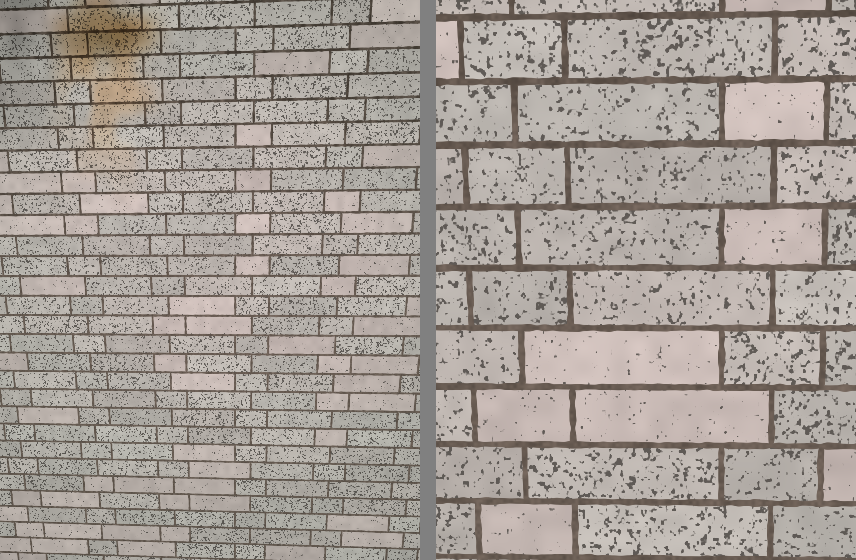
Left, the full canvas; right, a detail of the centre.
Write a WebGL 1 fragment shader that draws this texture.

```glsl
precision highp float;
// A wall of speckled grey brick: each course repeats header, stretcher, stretcher,
// and alternate courses shift by half a repeat. A projective map tilts the wall,
// value noise adds grains, worn edges, rust and grime.

uniform vec2 u_resolution;

#define COURSES 21.88               // courses per canvas height, before tilt
#define REPEATS 2.93                // bond repeats per canvas height, before tilt
#define TILT vec2(0.057, -0.2254)   // perspective across and down
#define HEADER_ASPECT 1.77          // header width over course height
#define JOINT 0.054                 // half joint width, in course heights
#define GRAIN_SCALE 14.0            // grains per course height
#define SMOOTH_SHARE 0.23           // share of bricks with few grains
#define BRICK_GREY vec3(0.715, 0.705, 0.685)
#define BRICK_PINK vec3(0.745, 0.700, 0.685)
#define GRAIN_COLOR vec3(0.33, 0.315, 0.30)
#define MORTAR_COLOR vec3(0.45, 0.40, 0.365)
#define SHADOW_COLOR vec3(0.25, 0.22, 0.19)

float hash(vec2 p) {
  vec3 q = fract(vec3(p.xyx) * 0.1031);
  q += dot(q, q.yzx + 33.33);
  return fract((q.x + q.y) * q.z);
}

float noise(vec2 p) {
  vec2 cell = floor(p), f = fract(p);
  f = f * f * (3.0 - 2.0 * f);
  float low = mix(hash(cell), hash(cell + vec2(1.0, 0.0)), f.x);
  float high = mix(hash(cell + vec2(0.0, 1.0)), hash(cell + 1.0), f.x);
  return mix(low, high, f.y);
}

// Canvas point (x from the centre, y down) to header widths and courses
vec2 wallCoords(vec2 p) {
  float depth = 1.0 + dot(p, TILT);
  float across = REPEATS * (p.x + 0.0091 * p.y - 0.080);
  float down = COURSES * p.y + 0.71 * p.x - 0.114;
  return vec2(5.0 * across, down) / depth;
}

// Brick id in xy, distance to the nearest joint centre in z
vec3 bond(vec2 wall) {
  float course = floor(wall.y);
  float along = wall.x + 0.5 + 2.5 * (1.0 - mod(course, 2.0));
  float group = floor(along / 5.0);
  float t = along - 5.0 * group;
  float start = t < 1.0 ? 0.0 : (t < 3.0 ? 1.0 : 3.0);
  float span = t < 1.0 ? 1.0 : 2.0;
  float side = min(t - start, start + span - t) * HEADER_ASPECT;
  float level = fract(wall.y);
  return vec3(group * 5.0 + start, course, min(side, min(level, 1.0 - level)));
}

vec3 brickColor(vec2 q, vec2 id) {
  float kind = hash(id + 71.0);
  float isSmooth = step(kind, SMOOTH_SHARE);
  vec3 color = mix(BRICK_GREY, BRICK_PINK, max(isSmooth, 0.5 * hash(id + 19.0)));
  color *= 0.95 + 0.09 * hash(id + 43.0) + 0.02 * isSmooth;
  color *= 0.96 + 0.08 * noise(q * 3.0);

  // Dark grains, dense on most bricks and sparse on the smooth ones
  vec2 g = q * GRAIN_SCALE + id * 7.3;
  float grain = 0.62 * noise(g) + 0.38 * noise(g * 1.9 + 31.0);
  float limit = mix(0.59 + 0.07 * hash(id + 5.0), 0.76, isSmooth);
  return mix(color, GRAIN_COLOR, 0.92 * smoothstep(limit, limit + 0.12, grain));
}

// Rust running down from the top left, with olive grime above it
vec3 weather(vec3 color, vec2 p) {
  float patches = noise(p * vec2(26.0, 17.0) + 50.0);
  float band = 1.0 - smoothstep(0.03, 0.13, abs(p.x + 0.18));
  float rust = band * (1.0 - smoothstep(0.08, 0.40, p.y));
  rust *= smoothstep(0.15, 0.8, patches);
  color *= mix(vec3(1.0), vec3(1.04, 0.90, 0.74), rust);
  float spot = 1.0 - smoothstep(0.02, 0.11, length((p - vec2(-0.19, 0.05)) * vec2(0.9, 1.2)));
  color *= mix(vec3(1.0), vec3(0.66, 0.60, 0.46), spot * (0.45 + 0.55 * patches));
  float corner = (1.0 - smoothstep(-0.36, -0.22, p.x)) * (1.0 - smoothstep(0.1, 0.3, p.y));
  return color * (1.0 - 0.20 * corner * (0.4 + patches));
}

void main() {
  vec2 p = (gl_FragCoord.xy - vec2(0.5 * u_resolution.x, 0.0)) / u_resolution.y;
  p.y = 1.0 - p.y;
  vec2 wall = wallCoords(p);
  vec2 q = wall * vec2(HEADER_ASPECT, 1.0) + 100.0;
  vec3 brick = bond(wall);
  float pixel = COURSES / (u_resolution.y * (1.0 + dot(p, TILT)));

  // Mortar, with deeper shade towards the top
  float shade = 0.25 + 0.45 * (1.0 - smoothstep(0.0, 0.6, p.y));
  shade *= 0.4 + 1.2 * noise(q * 4.0);
  vec3 mortar = mix(MORTAR_COLOR, SHADOW_COLOR, clamp(shade, 0.0, 1.0));
  mortar *= 0.9 + 0.2 * noise(q * 16.0);

  // Brick faces with slightly worn edges
  float edge = brick.z - JOINT - 0.035 * (noise(q * 7.0) - 0.5);
  float face = smoothstep(-0.6 * pixel, 0.6 * pixel, edge);
  vec3 color = mix(mortar, brickColor(q, brick.xy), face);

  // Stains and the soft fall of light towards the corners
  color = weather(color, p);
  vec2 away = p - vec2(0.02, 0.45);
  color *= 1.03 - 0.27 * dot(away, away);
  color *= mix(vec3(1.012, 0.998, 0.995), vec3(0.985, 1.0, 0.985), smoothstep(0.1, 0.5, length(away)));
  gl_FragColor = vec4(color, 1.0);
}
```
